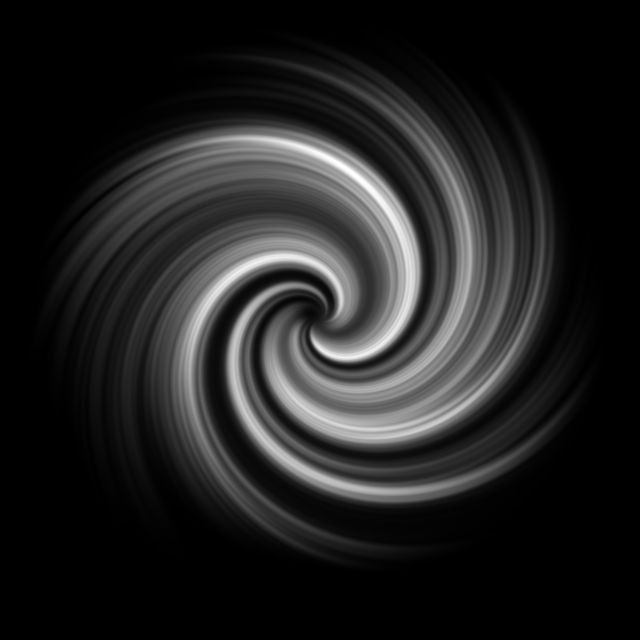
This background is drawn by a three.js fragment shader. Its source:

```glsl
// A grey whirl of soft spiral arms fading into black.
// Each point is unwound by a logarithmic twist, so that arms become plain
// lobes of angle; periodic gradient noise adds fine streaks along them.
varying vec2 vUv;

const float PI = 3.14159265;

vec2 gradient(vec2 cell) {
  float h = fract(sin(dot(cell, vec2(127.1, 311.7))) * 43758.5);
  return vec2(cos(2.0 * PI * h), sin(2.0 * PI * h));
}

// Gradient noise that repeats every "period" cells along x.
float ringNoise(vec2 p, float period) {
  vec2 cell = floor(p);
  vec2 f = p - cell;
  vec2 u = f * f * f * (f * (f * 6.0 - 15.0) + 10.0);
  float x0 = mod(cell.x, period);
  float x1 = mod(cell.x + 1.0, period);
  float a = dot(gradient(vec2(x0, cell.y)), f);
  float b = dot(gradient(vec2(x1, cell.y)), f - vec2(1.0, 0.0));
  float c = dot(gradient(vec2(x0, cell.y + 1.0)), f - vec2(0.0, 1.0));
  float d = dot(gradient(vec2(x1, cell.y + 1.0)), f - vec2(1.0));
  return mix(mix(a, b, u.x), mix(c, d, u.x), u.y);
}

// Bell over an angle in degrees, with its own width on either side.
float lobe(float angle, float center, float before, float after) {
  float d = mod(angle - center + 180.0, 360.0) - 180.0;
  d /= d < 0.0 ? before : after;
  return exp(-d * d);
}

// Brightness of the arms around the unwound circle.
float arms(float a) {
  float light = 0.04;
  light += 0.80 * lobe(a, 22.0, 9.0, 10.0);
  light += 0.33 * lobe(a, 43.0, 7.0, 6.0);
  light += 0.62 * lobe(a, 74.0, 10.0, 14.0);
  light += 0.48 * lobe(a, 93.0, 14.0, 16.0);
  light += 0.62 * lobe(a, 134.0, 22.0, 15.0);
  light += 0.30 * lobe(a, 161.0, 8.0, 8.0);
  light += 0.70 * lobe(a, 191.0, 8.0, 14.0);
  light += 0.52 * lobe(a, 212.0, 18.0, 34.0);
  light += 0.50 * lobe(a, 302.0, 30.0, 24.0);
  light += 0.68 * lobe(a, 328.0, 13.0, 11.0);
  light += 0.20 * lobe(a, 343.0, 6.0, 6.0);
  return light;
}

void main() {
  vec2 p = vUv - 0.5;
  float r = length(p);
  float turn = (atan(p.y, p.x + 1e-6) - PI * log(1.0 + r / 0.0846)) / (2.0 * PI);
  float angle = turn * 360.0;

  // Streaks, stronger away from the core
  float streak = ringNoise(vec2(turn * 44.0, r * 5.0), 44.0)
               + 0.7 * ringNoise(vec2(turn * 96.0, r * 6.0 + 17.0), 96.0);
  float light = arms(angle) * max(0.0, 1.0 + streak * (0.1 + 3.2 * r * r / 0.16 * 0.4));

  // Ragged outer fade; one arm ends early
  float reach = r + 0.07 * lobe(angle, 312.0, 40.0, 25.0)
              + 0.05 * ringNoise(vec2(turn * 28.0, 3.5), 28.0);
  light *= 1.0 - smoothstep(0.17, 0.455, reach);

  // Dim inner side and dark eye
  float inner = 1.0 - smoothstep(0.05, 0.135, r);
  light *= 1.0 - 0.6 * inner * lobe(angle, 70.0, 65.0, 45.0);
  light = mix(0.25, light, smoothstep(0.0, 0.045, r));
  vec2 eye = (vUv - vec2(0.485, 0.51)) / 0.026;
  light *= 1.0 - 0.9 * exp(-dot(eye, eye));

  gl_FragColor = vec4(vec3(clamp(light, 0.0, 1.0)), 1.0);
}
```
